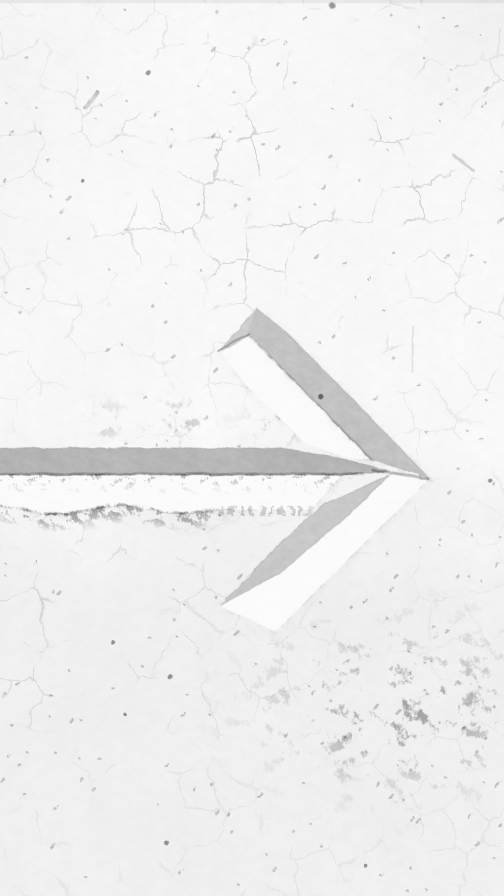
A WebGL 2 fragment shader for this texture:

```glsl
#version 300 es
precision highp float;
// Draws an arrow carved into pale, cracked and pitted plaster.
uniform vec2 u_resolution;
out vec4 fragColor;

vec2 hash2(vec2 c) {
  vec3 h = fract(vec3(c.xyx) * vec3(.1031, .103, .0973));
  h += dot(h, h.yzx + 33.33);
  return fract((h.xx + h.yz) * h.zy);
}

// Nearest distance, second distance and random value of the nearest cell
vec3 cellular(vec2 p) {
  vec2 cell = floor(p);
  vec3 near = vec3(9., 9., 0.);
  for (int y = -1; y <= 1; y++)
  for (int x = -1; x <= 1; x++) {
    vec2 c = cell + vec2(x, y), h = hash2(c + 40.);
    float d = length(c + .1 + .8 * h - p);
    if (d < near.x) near = vec3(d, near.x, fract(h.x * 7. + h.y * 13.));
    else near.y = min(near.y, d);
  }
  return near;
}

// Layered sines, about -1 to 1
float waves(vec2 p) {
  float sum = 0., amp = .5;
  for (int i = 0; i < 5; i++) {
    sum += amp * sin(p.x + 1.7 * sin(p.y)) * cos(p.y * 1.1 - sin(p.x * .7));
    p = mat2(1.5, 1.2, -1.2, 1.5) * p + 2.3;
    amp *= .62;
  }
  return sum;
}

float polygon(vec2 p, vec2 v[6]) {
  float d = 9., side = 1.;
  for (int i = 0, j = 5; i < 6; j = i, i++) {
    vec2 e = v[j] - v[i], w = p - v[i];
    vec2 b = w - e * clamp(dot(w, e) / dot(e, e), 0., 1.);
    d = min(d, dot(b, b));
    bvec3 c = bvec3(p.y >= v[i].y, p.y < v[j].y, e.x * w.y > e.y * w.x);
    if (all(c) || all(not(c))) side = -side;
  }
  return side * sqrt(d);
}

float fill(float d) {
  float soft = max(.0018, 1. / u_resolution.x);
  return smoothstep(soft, -soft, d);
}

float stroke(vec2 p, vec2 a, vec2 b, float width) {
  vec2 e = b - a, w = p - a;
  return fill(length(w - e * clamp(dot(w, e) / dot(e, e), 0., 1.)) - width);
}

float patchMask(vec2 p, vec2 centre, vec2 radius) {
  vec2 q = (p - centre) / radius;
  return exp(-dot(q, q));
}

void main() {
  vec2 p = gl_FragCoord.xy / u_resolution.x;
  float mottle = waves(p * 9.), fine = waves(p * 75. + 4.), grit = waves(p * 190.);
  vec2 q = p + .0022 * vec2(fine, waves(p * 60. + 9.));

  // Plaster ground
  float tone = mix(.94, .972, smoothstep(.55, 1., p.y + .08 * mottle));
  tone -= .03 * smoothstep(.6, 1., p.x) * smoothstep(1.45, 1.75, p.y);
  tone -= .012 * smoothstep(.3, .0, p.x) * smoothstep(1., 1.5, p.y);
  tone += .007 * mottle + .008 * fine + .005 * grit;

  // Broken hairline cracks
  vec2 bent = p + .011 * vec2(waves(p * 33.), waves(p * 33. + 7.));
  vec3 plates = cellular(bent * 12.);
  float zone = .25 + .75 * patchMask(p, vec2(.65, 1.42), vec2(.45, .3))
             + .5 * patchMask(p, vec2(.15, .55), vec2(.25, .2));
  float broken = smoothstep(-.15, .45, waves(p * 14. + 3.));
  tone -= .16 * zone * broken * smoothstep(.055, .01, plates.y - plates.x);

  // Pits and eroded patches
  vec3 pits = cellular(p * 34. + .25 * fine);
  tone -= .2 * step(.89, pits.z) * smoothstep(.17, .03, pits.x);
  float worn = patchMask(p, vec2(.8, .37), vec2(.24, .14))
             + .6 * patchMask(p, vec2(.36, .94), vec2(.06, .05))
             + .5 * patchMask(p, vec2(.2, .94), vec2(.05, .04))
             + .7 * patchMask(p, vec2(.55, .95), vec2(.05, .04));
  tone -= .3 * worn * smoothstep(.2, .7, waves(p * 48. + 2.) + .2 * grit);

  // Sunlit faces
  float upperLit = polygon(q, vec2[6](vec2(.493, 1.113), vec2(.736, .866), vec2(.694, .868), vec2(.606, .898), vec2(.481, 1.023), vec2(.44, 1.079)));
  float lowerLit = polygon(q, vec2[6](vec2(.437, .576), vec2(.556, .641), vec2(.775, .836), vec2(.85, .826), vec2(.694, .671), vec2(.546, .525)));
  float ledge = .766 + .009 * sin(p.x * 24. + 2.) * smoothstep(.5, .3, p.x) + .004 * fine;
  float shaftLit = max(max(ledge - p.y, p.y - .842), (p.x - .62) * .75 - (p.y - .77) * .66);
  float lit = min(min(upperLit, lowerLit), shaftLit);
  tone -= .07 * exp(-abs(lit) / .007) * smoothstep(-.3, .5, fine);
  tone = mix(tone, .983 + .006 * fine, fill(lit));

  // Crumbling ledge below the shaft
  float crumbs = smoothstep(-.1, .5, waves(p * 85.) + .3 * grit);
  float below = ledge - p.y;
  float left = smoothstep(.47, .38, p.x);
  tone -= left * crumbs * .3 * smoothstep(-.008, .004, below) * smoothstep(.045, .005, below);
  tone -= left * .24 * fill(abs(below) - .0025) * smoothstep(-.5, .3, fine);
  float ticks = smoothstep(-.1, .8, sin(p.x * 330. + 4. * fine));
  tone -= .16 * ticks * fill(abs(p.y - .764) - .01) * smoothstep(.42, .46, p.x) * smoothstep(.64, .6, p.x);

  // Shaded faces
  float shaft = polygon(q, vec2[6](vec2(-.1, .889), vec2(.556, .889), vec2(.671, .87), vec2(.775, .843), vec2(.69, .835), vec2(-.1, .835)));
  float upper = polygon(q, vec2[6](vec2(.509, 1.167), vec2(.569, 1.118), vec2(.718, .968), vec2(.852, .829), vec2(.736, .866), vec2(.491, 1.118)));
  float lower = polygon(q, vec2[6](vec2(.775, .836), vec2(.644, .778), vec2(.567, .711), vec2(.437, .576), vec2(.556, .641), vec2(.694, .757)));
  float cap = polygon(q, vec2[6](vec2(.509, 1.167), vec2(.475, 1.125), vec2(.433, 1.083), vec2(.46, 1.09), vec2(.493, 1.113), vec2(.505, 1.13)));
  float grain = .02 * fine + .015 * grit + .02 * mottle;
  tone -= .06 * exp(-max(upper, 0.) / .007) * smoothstep(-.2, .5, fine);
  tone = mix(tone, .8 + grain, fill(cap));
  tone = mix(tone, .785 + grain, fill(lower));
  tone = mix(tone, .765 + grain, fill(upper));
  tone = mix(tone, .715 + grain, fill(shaft));
  float shade = min(min(shaft, upper), min(lower, cap));
  tone -= .09 * fill(abs(shade) - .0015) * smoothstep(-.4, .4, fine);

  // Dark seams and grit under the shaft
  tone -= .2 * stroke(q, vec2(-.1, .837), vec2(.72, .837), .003) * (.7 + .5 * fine);
  tone -= .1 * stroke(q, vec2(.493, 1.113), vec2(.74, .864), .0025);
  tone -= .17 * stroke(q, vec2(.433, 1.083), vec2(.493, 1.115), .002);
  tone -= .22 * stroke(q, vec2(.74, .845), vec2(.85, .828), .0025);
  float dust = smoothstep(.79, .835, p.y) * fill(p.y - .837) * smoothstep(.72, .65, p.x);
  tone -= .22 * dust * smoothstep(.2, .7, waves(p * 110.));

  // Larger holes: centre and radius
  vec3 holes[10] = vec3[10](vec3(.294, 1.634, .007), vec3(.164, 1.419, .005), vec3(.225, .502, .006), vec3(.338, .435, .007),
    vec3(.248, .361, .005), vec3(.331, .106, .006), vec3(.725, .06, .005), vec3(.972, .824, .006), vec3(.637, .991, .007), vec3(.66, 1.767, .009));
  for (int i = 0; i < 10; i++)
    tone -= .38 * smoothstep(holes[i].z, holes[i].z * .4, length(q - holes[i].xy));

  // Scratches and top rim
  tone -= .18 * stroke(q, vec2(.17, 1.565), vec2(.195, 1.595), .004) * (.6 + fine);
  tone -= .15 * stroke(q, vec2(.9, 1.47), vec2(.94, 1.44), .003);
  tone -= .1 * stroke(q, vec2(.818, 1.04), vec2(.82, 1.13), .0015);
  tone -= .06 * smoothstep(1.769, 1.774, p.y);
  fragColor = vec4(vec3(clamp(tone, 0., 1.)), 1.);
}
```
